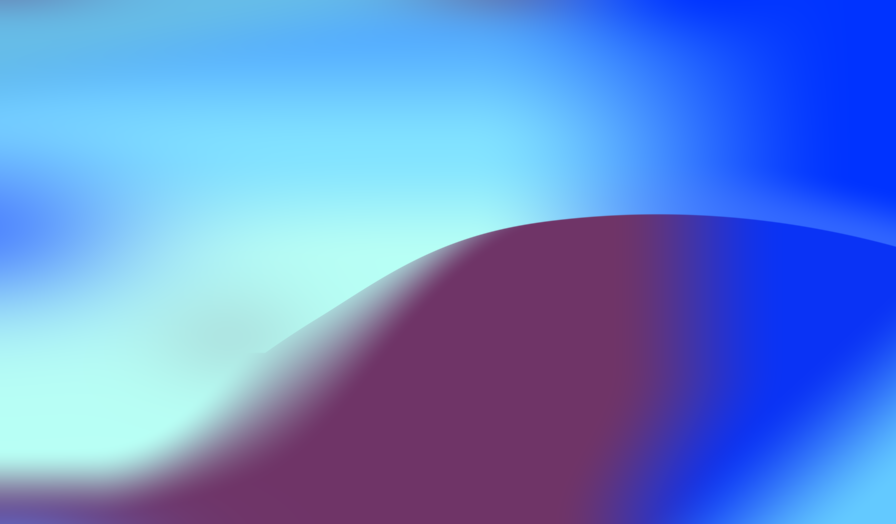
Reproduce this background procedurally as a WebGL 2 fragment shader.

```glsl
#version 300 es
precision highp float;

uniform vec2 u_resolution;
out vec4 outColor;

// Sky colours
const vec3 AZURE = vec3(0.33, 0.68, 1.00);
const vec3 CYAN  = vec3(0.51, 0.89, 1.00);
const vec3 MINT  = vec3(0.72, 1.00, 0.96);
const vec3 HAZE  = vec3(0.40, 0.74, 0.91);
const vec3 DUSK  = vec3(0.40, 0.45, 0.64);
const vec3 ROYAL = vec3(0.00, 0.20, 1.00);
const vec3 CORNFLOWER = vec3(0.29, 0.50, 1.00);
const vec3 MIST  = vec3(0.66, 0.84, 0.84);

// Hill colours
const vec3 PLUM   = vec3(0.435, 0.205, 0.405);
const vec3 COBALT = vec3(0.04, 0.20, 0.96);
const vec3 VIOLET = vec3(0.38, 0.42, 0.78);
const vec3 LAGOON = vec3(0.39, 0.79, 1.00);

// Hill shape, in units of the canvas height
const vec2  CREST = vec2(1.256, 0.591);
const float CREST_BEND = 0.30;
const float LEFT_BEND = 0.17;
const float LEFT_REACH = 0.75;
const float FADE_BASE = 0.078;
const float FADE_RISE = 0.589;
const float FADE_WIDTH = 0.067;
const float FADE_SPREAD = 0.089;

// Soft elliptical spot, 1 at its centre
float glow(vec2 p, vec2 center, vec2 radius) {
    vec2 q = (p - center) / radius;
    return exp(-dot(q, q));
}

// Height of the crisp upper edge of the hill
float ridgeHeight(float x) {
    float u = max(x - CREST.x, -LEFT_REACH);
    float bend = CREST_BEND + LEFT_BEND * smoothstep(0.2, 0.65, -u);
    return CREST.y - bend * u * u;
}

// Blurred flank that dissolves the hill to the left
float flankCover(vec2 p) {
    float middle = FADE_BASE + FADE_RISE * smoothstep(0.178, 1.156, p.x);
    float s = (p.x - 0.578) / 0.2;
    float halfWidth = FADE_WIDTH + FADE_SPREAD * exp(-s * s);
    return 1.0 - smoothstep(middle - halfWidth, middle + halfWidth, p.y);
}

vec3 skyColor(vec2 p, float ridge) {
    // Vertical ramp
    vec3 c = mix(CYAN, AZURE, smoothstep(0.70, 0.95, p.y));
    c = mix(MINT, c, smoothstep(0.50, 0.72, p.y));

    // Blue pool on the left and haze above it
    c = mix(c, CORNFLOWER, 0.95 * glow(p, vec2(-0.07, 0.565), vec2(0.33, 0.155)));
    c = mix(c, HAZE, smoothstep(0.76, 0.92, p.y - 0.2 * p.x));
    c = mix(c, MIST, 0.6 * glow(p, vec2(0.44, 0.355), vec2(0.16, 0.10)));

    // Grey traces along the top
    c = mix(c, DUSK, 0.75 * glow(p, vec2(0.98, 1.02), vec2(0.20, 0.06)));
    c = mix(c, DUSK, 0.60 * glow(p, vec2(0.0, 1.02), vec2(0.20, 0.05)));

    // Deep blue on the right, lighter just above the ridge
    float royal = smoothstep(0.89, 1.645, p.x);
    c = mix(c, ROYAL, royal);
    c = mix(c, ROYAL, glow(p, vec2(1.38, 1.02), vec2(0.25, 0.09)));
    float rim = 1.0 - smoothstep(0.0, 0.11, p.y - ridge);
    return mix(c, CORNFLOWER, 0.65 * rim * royal);
}

vec3 hillColor(vec2 p) {
    // Plum turns to cobalt across a border that leans left near the base
    float border = 1.333 - 0.11 * (1.0 - smoothstep(0.0, 0.30, p.y));
    vec3 c = mix(PLUM, COBALT, smoothstep(border - 0.17, border + 0.17, p.x));

    // Lower corners
    c = mix(c, VIOLET, 0.9 * glow(p, vec2(0.0, -0.03), vec2(0.25, 0.08)));
    return mix(c, LAGOON, smoothstep(1.21, 1.63, p.x - 1.1 * p.y));
}

void main() {
    vec2 p = gl_FragCoord.xy / u_resolution.y;
    float pixel = 1.0 / u_resolution.y;
    float ridge = ridgeHeight(p.x);

    float below = 1.0 - smoothstep(-pixel, pixel, p.y - ridge);
    float cover = below * flankCover(p);
    vec3 color = mix(skyColor(p, ridge), hillColor(p), cover);
    outColor = vec4(color, 1.0);
}
```
